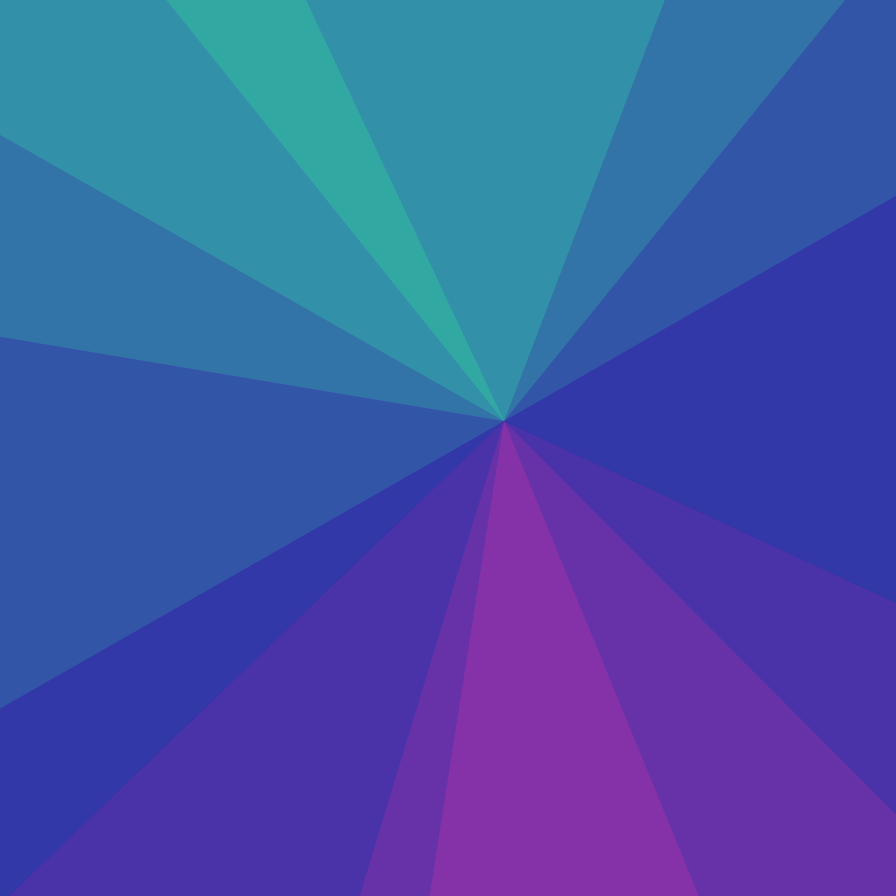
This background is drawn by a Shadertoy shader. Its source:

```glsl
// Flat wedges of colour fan out from one off-centre point.
// Each ray, crossed counterclockwise, moves the hue one step: down to teal at
// the top, up to purple at the bottom, then back to blue on the right.

// Ray angles in degrees, counterclockwise from the right
const float rayAngles[14] = float[14](
    29.9, 51.0, 69.1, 115.2, 128.7, 150.4, 170.5,
    209.7, 223.8, 253.1, 261.1, 292.3, 314.9, 335.1);

vec3 hueColor(float hueDegrees) {
    vec3 ramp = abs(mod(hueDegrees / 60.0 + vec3(0.0, 4.0, 2.0), 6.0) - 3.0) - 1.0;
    return 0.659 * mix(vec3(1.0), clamp(ramp, 0.0, 1.0), 0.702);
}

void mainImage(out vec4 fragColor, in vec2 fragCoord) {
    // Polar position around the meeting point
    vec2 p = (fragCoord - vec2(0.5625, 0.530) * iResolution.xy) / iResolution.y;
    float radius = length(p);
    float angle = radius > 0.0 ? atan(p.y, p.x) : 0.0;
    angle = mod(angle, radians(360.0));

    // Sum the hue steps of all rays passed, with one pixel of smoothing
    float hueStep = 4.0;
    for (int i = 0; i < 14; i++) {
        float arc = (angle - radians(rayAngles[i])) * radius;
        float passed = clamp(arc * iResolution.y + 0.5, 0.0, 1.0);
        hueStep += (i < 4 || i > 10) ? -passed : passed;
    }

    fragColor = vec4(hueColor(177.0 + 15.0 * hueStep), 1.0);
}
```
